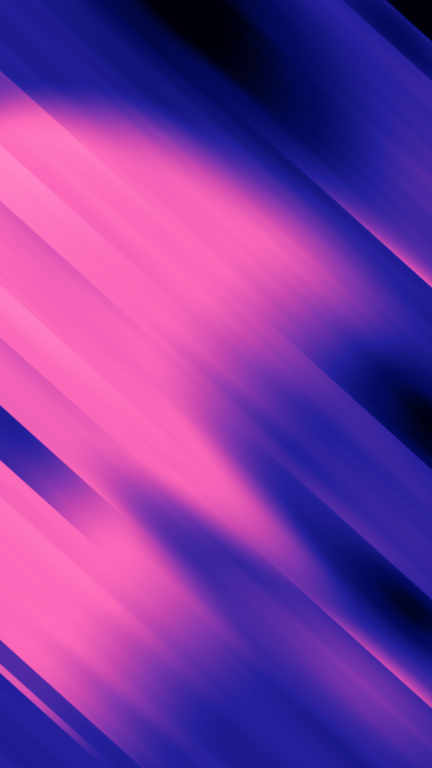
This background is drawn by a WebGL 2 fragment shader. Its source:

```glsl
#version 300 es
precision highp float;
// Diagonal silk-like streaks: a soft pink mass over indigo, fading to black.
uniform vec2 u_resolution;
out vec4 fragColor;

// Palette, from darkest tone to brightest
const vec3 BLACK   = vec3(0.00, 0.00, 0.04);
const vec3 NAVY    = vec3(0.01, 0.04, 0.36);
const vec3 INDIGO  = vec3(0.14, 0.12, 0.61);
const vec3 PURPLE  = vec3(0.51, 0.21, 0.68);
const vec3 MAGENTA = vec3(0.78, 0.28, 0.69);
const vec3 PINK    = vec3(0.98, 0.40, 0.72);
const vec3 BLUSH   = vec3(1.00, 0.51, 0.77);

const vec2 ALONG = vec2(0.743, 0.669);   // streak direction, y measured downward
const float BACK_TONE = 0.36;
const float MASS_TONE = 0.96;
const float STREAK_LENGTH = 0.17;
const float GRAIN = 0.07;                // strength of the fine streaks

// Streaks: sharp edge across, signed fade width, centre along, strength
const int STREAK_COUNT = 12;
const vec4 STREAKS[STREAK_COUNT] = vec4[](
  vec4( 0.068,  0.070, 0.08,  0.20),
  vec4( 0.140,  0.080, 0.13,  0.18),
  vec4( 0.194,  0.035, 0.19, -0.20),
  vec4( 0.276,  0.045, 0.28,  0.12),
  vec4( 0.326,  0.030, 0.30, -0.13),
  vec4( 0.480,  0.040, 0.50,  0.10),
  vec4(-0.098, -0.014, 0.67,  0.55),
  vec4( 0.078,  0.040, 0.78,  0.24),
  vec4( 0.204, -0.030, 0.90,  0.20),
  vec4( 0.309, -0.022, 1.00,  0.40),
  vec4(-0.298,  0.070, 0.45,  0.16),
  vec4(-0.336,  0.018, 0.45,  0.30));

float hash(vec2 p) {
  vec3 q = fract(vec3(p.xyx) * 0.1031);
  q += dot(q, q.yzx + 33.33);
  return fract((q.x + q.y) * q.z);
}

float noise(vec2 p) {
  vec2 cell = floor(p), f = fract(p);
  f = f * f * (3.0 - 2.0 * f);
  return mix(mix(hash(cell), hash(cell + vec2(1, 0)), f.x),
             mix(hash(cell + vec2(0, 1)), hash(cell + vec2(1, 1)), f.x), f.y);
}

float bell(float x) { return exp(-x * x); }

float glow(vec2 p, vec2 centre, vec2 radius) {
  vec2 d = (p - centre) / radius;
  return exp(-dot(d, d));
}

// Antialiased step
float edge(float at, float x) {
  float blur = max(0.0015, 0.7 / u_resolution.y);
  return smoothstep(-blur, blur, x - at);
}

// Indigo ground with dark pools and faint lights; p = (along, across)
float groundTone(vec2 p) {
  float t = BACK_TONE;
  t -= 0.38 * glow(p, vec2(0.17, -0.16), vec2(0.19, 0.09));
  t -= 0.36 * glow(p, vec2(0.42, -0.36), vec2(0.12, 0.07));
  t -= 0.34 * glow(p, vec2(0.80, 0.04), vec2(0.13, 0.055));
  t -= 0.32 * glow(p, vec2(0.93, 0.235), vec2(0.11, 0.04));
  t -= 0.12 * glow(p, vec2(0.40, -0.15), vec2(0.12, 0.07));
  t += 0.12 * glow(p, vec2(0.58, -0.18), vec2(0.12, 0.05));
  t += 0.12 * glow(p, vec2(0.74, 0.38), vec2(0.12, 0.06));
  t += 0.24 * glow(p, vec2(0.94, 0.35), vec2(0.14, 0.04));
  return t;
}

// Coverage of the pink mass
float massCover(vec2 p) {
  float top = -0.065 + 0.30 * exp(-p.x / 0.16);
  float reach = mix(0.54, 0.70, smoothstep(0.36, 0.42, p.y))
              + 0.20 * bell((p.y - 0.285) / 0.045)
              + 0.04 * bell((p.y + 0.03) / 0.06);
  float cover = smoothstep(-0.05, 0.06, p.y - top);
  cover *= 1.0 - smoothstep(reach - 0.12, reach + 0.16, p.x);
  // Indigo wedge cut into the left side, and the lower-left corner
  float wedge = edge(0.392, p.y) * (1.0 - edge(0.445, p.y));
  cover *= 1.0 - 0.95 * wedge * (1.0 - smoothstep(0.38, 0.60, p.x));
  return cover * (1.0 - edge(0.619, p.y));
}

float streakTone(vec2 p) {
  float t = 0.0;
  for (int i = 0; i < STREAK_COUNT; i++) {
    vec4 s = STREAKS[i];
    float away = (p.y - s.x) * sign(s.y);
    float fade = exp(-max(away, 0.0) / abs(s.y));
    t += s.w * edge(0.0, away) * fade * bell((p.x - s.z) / STREAK_LENGTH);
  }
  // Bright thread and purple rim in the lower-left corner
  float thread = edge(0.642, p.y) * (1.0 - edge(0.651, p.y));
  float rim = edge(0.619, p.y) * (1.0 - edge(0.642, p.y));
  return t + (0.5 * thread + 0.12 * rim) * (1.0 - smoothstep(0.60, 0.78, p.x));
}

vec3 palette(float t) {
  vec3 c = mix(BLACK, NAVY, smoothstep(0.0, 0.18, t));
  c = mix(c, INDIGO, clamp((t - 0.18) / 0.20, 0.0, 1.0));
  c = mix(c, PURPLE, clamp((t - 0.38) / 0.24, 0.0, 1.0));
  c = mix(c, MAGENTA, clamp((t - 0.62) / 0.17, 0.0, 1.0));
  c = mix(c, PINK, clamp((t - 0.79) / 0.17, 0.0, 1.0));
  return mix(c, BLUSH, clamp((t - 0.96) / 0.20, 0.0, 1.0));
}

void main() {
  vec2 pos = gl_FragCoord.xy / u_resolution.y;
  pos.y = 1.0 - pos.y;
  vec2 p = vec2(dot(pos, ALONG), dot(pos, vec2(-ALONG.y, ALONG.x)));
  float tone = mix(groundTone(p), MASS_TONE, massCover(p)) + streakTone(p);
  float fine = noise(p * vec2(3.0, 45.0) + 20.0) + 0.5 * noise(p * vec2(4.0, 110.0) + 50.0);
  tone += GRAIN * (fine - 0.75);
  fragColor = vec4(palette(tone), 1.0);
}
```
